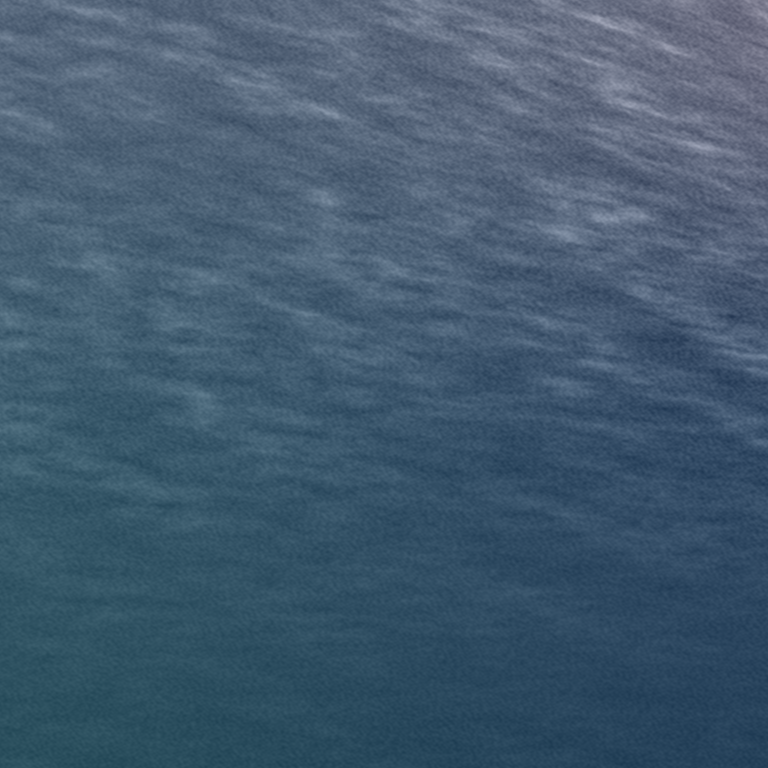
Write a Shadertoy shader that draws this texture.

```glsl
// Open water seen from above: a teal to navy gradient that pales toward the
// upper right, broken by stretched gradient noise at several scales whose
// rows bend downhill to the right. Contrast grows with distance.

float hash(vec2 p) {
    vec3 q = fract(p.xyx * vec3(0.1031, 0.1030, 0.0973));
    q += dot(q, q.yzx + 33.33);
    return fract((q.x + q.y) * q.z);
}

// Dot product of a random unit gradient with the offset from its cell corner
float corner(vec2 cell, vec2 offset) {
    float angle = 6.2832 * hash(cell);
    return dot(vec2(cos(angle), sin(angle)), offset);
}

float noise(vec2 p) {
    vec2 i = floor(p), f = p - i;
    vec2 s = f * f * f * (f * (f * 6.0 - 15.0) + 10.0);
    vec2 e = vec2(0.0, 1.0);
    return mix(mix(corner(i, f), corner(i + e.yx, f - e.yx), s.x),
               mix(corner(i + e.xy, f - e.xy), corner(i + e.yy, f - e.yy), s.x), s.y);
}

mat2 rotation(float a) {
    return mat2(cos(a), sin(a), -sin(a), cos(a));
}

// Smooth colour of the water without any waves
vec3 waterColor(vec2 uv) {
    float across = smoothstep(0.0, 1.0, uv.x);
    vec3 near = mix(vec3(0.160, 0.305, 0.36), vec3(0.145, 0.255, 0.35), across);
    vec3 middle = mix(vec3(0.245, 0.37, 0.44), vec3(0.225, 0.315, 0.42), across);
    vec3 far = mix(vec3(0.345, 0.41, 0.49), vec3(0.48, 0.48, 0.555), uv.x * uv.x);
    vec3 color = mix(near, middle, clamp(uv.y / 0.52, 0.0, 1.0));
    return mix(color, far, smoothstep(0.38, 1.03, uv.y));
}

void mainImage(out vec4 fragColor, in vec2 fragCoord) {
    vec2 uv = fragCoord / iResolution.xy;

    // Bend the rows: level in the middle, steeper toward the upper right
    float bend = 0.16 * uv.x * uv.y + 0.22 * uv.x * uv.x * uv.y * uv.y;
    vec2 p = vec2(uv.x, uv.y + bend);
    p += 0.007 * vec2(noise(uv * 9.0), noise(uv * 11.0 + 40.0));

    // Broad diagonal bands gather the smaller waves into groups
    float bands = noise(rotation(0.42) * p * vec2(3.5, 13.0) + 7.0);
    float swell = noise(rotation(0.12) * p * vec2(7.0, 27.0) + 19.0);
    float groups = smoothstep(-0.4, 0.4, bands + 0.6 * swell);

    // Long wavelets, each layer finer and weaker than the last
    float wavelets = 0.0;
    float weight = 1.0;
    vec2 scale = vec2(13.0, 52.0);
    for (int i = 0; i < 3; i++) {
        wavelets += weight * noise(p * scale + 31.0 * float(i));
        scale *= vec2(1.9, 1.6);
        weight *= 0.68;
    }

    // Fine crisp chop over the whole surface
    float chop = noise(rotation(0.75) * uv * vec2(120.0, 260.0));
    chop += 0.9 * noise(rotation(-0.35) * uv * vec2(170.0, 270.0) + 60.0);

    // Waves stand out far away and fade out close by
    float relief = mix(0.3, 1.0, smoothstep(0.1, 0.6, uv.y));
    relief *= 1.0 + 0.55 * smoothstep(0.95, 1.7, uv.x + uv.y);
    float wave = 0.06 * bands + 0.055 * swell + (0.04 + 0.05 * groups) * wavelets;
    float shade = relief * wave + (0.026 + 0.026 * relief) * chop;

    // Pale glints along the crests in the upper part
    float crest = smoothstep(0.25, 0.8, wavelets + 0.4 * swell) * groups;
    float glint = 0.035 * crest * smoothstep(0.35, 0.95, uv.y);

    vec3 color = waterColor(uv) + shade * vec3(1.0, 0.97, 0.92);
    color += glint * vec3(1.0, 0.94, 0.94);
    fragColor = vec4(clamp(color, 0.0, 1.0), 1.0);
}
```
